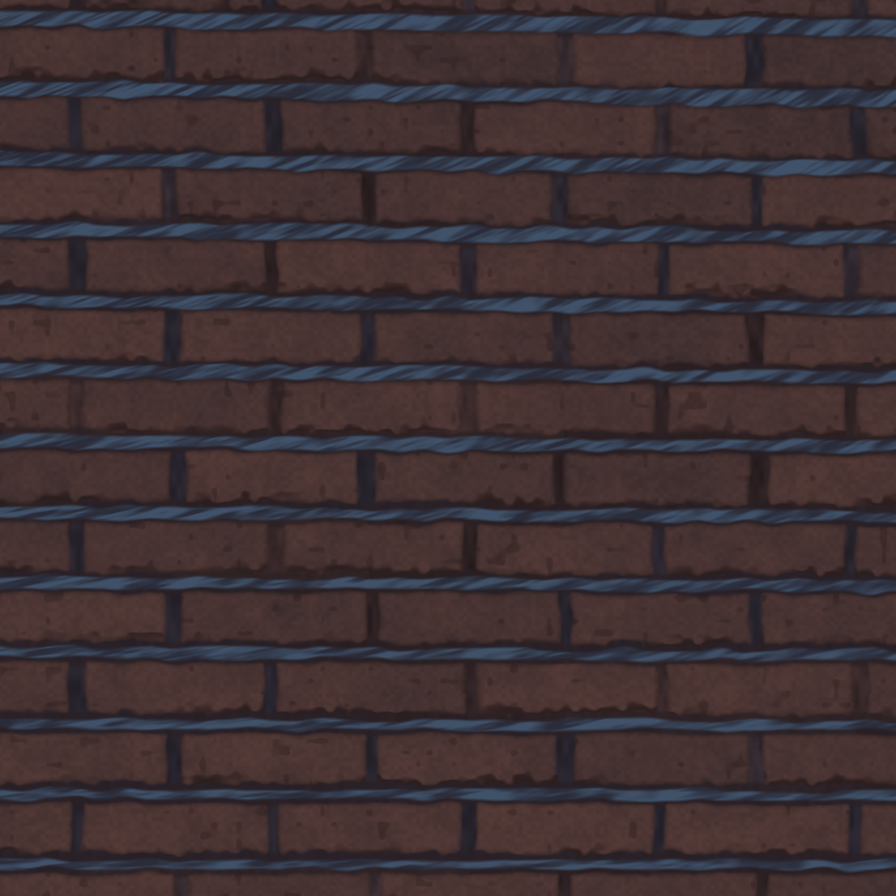
Write a Shadertoy shader that draws this texture.

```glsl
// Dusky brick wall in running bond, with slanted blue bed mortar and dark head joints.

const float ROWS = 12.78;      // courses up the canvas
const float COLUMNS = 4.63;    // bricks across the canvas
const vec2 ORIGIN = vec2(0.091, 0.035);

const vec3 BRICK_DARK  = vec3(0.245, 0.180, 0.183);
const vec3 BRICK_LIGHT = vec3(0.325, 0.225, 0.212);
const vec3 BURNT       = vec3(0.170, 0.115, 0.115);
const vec3 JOINT       = vec3(0.150, 0.135, 0.170);
const vec3 MORTAR_DARK = vec3(0.165, 0.175, 0.230);
const vec3 MORTAR_BLUE = vec3(0.255, 0.330, 0.425);

float hash(vec2 p) {
    return fract(sin(dot(p, vec2(127.1, 311.7))) * 43758.5453);
}

float noise(vec2 p) {
    vec2 i = floor(p), f = fract(p);
    f = f * f * (3.0 - 2.0 * f);
    return mix(mix(hash(i), hash(i + vec2(1, 0)), f.x),
               mix(hash(i + vec2(0, 1)), hash(i + vec2(1, 1)), f.x), f.y);
}

float fbm(vec2 p) {
    float sum = 0.0, gain = 0.5;
    for (int i = 0; i < 4; i++) {
        sum += gain * noise(p);
        p = p * 2.03 + 17.3;
        gain *= 0.5;
    }
    return sum / 0.9375;
}

// Soft step across an edge; positive distances are inside
float cover(float d, float blur) {
    return smoothstep(-blur, blur, d);
}

// Inside distance of a rounded corner from its two edge distances
float roundedInside(vec2 edge, float radius) {
    return min(max(edge.x, edge.y), radius - length(max(radius - edge, 0.0)));
}

vec3 brickColor(vec2 p, vec2 id) {
    float warmth = 0.25 * (1.0 - p.y) * (1.2 - p.x);
    float tone = 0.1 + 0.45 * hash(id + 3.7) + 0.75 * (fbm(p * 32.0) - 0.35) + warmth;
    vec3 col = mix(BRICK_DARK, BRICK_LIGHT, clamp(tone, 0.0, 1.25));
    col *= 0.94 + 0.12 * noise(p * 210.0);
    float pits = smoothstep(0.82, 0.94, noise(p * 75.0 + 9.0));
    return mix(col, BURNT, 0.4 * pits);
}

vec3 jointColor(vec2 p, vec2 id, vec3 brick) {
    vec3 col = mix(JOINT, BURNT, 0.75 * step(0.55, hash(id + 8.1)));
    col = mix(col, brick, 0.45 * smoothstep(0.6, 1.0, hash(id + 5.3)));
    return col * (0.85 + 0.35 * noise(vec2(p.x * 160.0, p.y * 60.0)));
}

// Strands lean more steeply towards the top of the wall
vec3 mortarColor(vec2 p) {
    float across = p.y - mix(0.08, 0.42, p.y) * p.x;
    float strand = 0.65 * noise(vec2(p.x * 24.0, across * 190.0))
                 + 0.35 * noise(vec2(p.x * 55.0, across * 380.0));
    return mix(MORTAR_DARK, MORTAR_BLUE, smoothstep(0.2, 0.75, strand));
}

void mainImage(out vec4 fragColor, in vec2 fragCoord) {
    vec2 p = fragCoord / iResolution.xy;
    float blur = max(0.0022, 1.0 / iResolution.y);

    // Slight perspective tilt and uneven edges
    vec2 wall = p + vec2(0.009 * p.y * (1.0 - p.x), 0.012 * (p.x - 0.5) * p.y);
    wall += 0.005 * (vec2(noise(p * 42.0), noise(p * 36.0 + 40.0)) - 0.5);
    wall -= ORIGIN;

    // Course and nearest head joint
    float v = wall.y * ROWS;
    float row = floor(v);
    float height = v - row;
    float u = wall.x * COLUMNS - 0.5 * mod(row, 2.0);
    vec2 joint = vec2(floor(u + 0.5), row);
    float side = u - joint.x - 0.045 * (hash(joint) - 0.5);
    vec2 id = joint - vec2(side < 0.0 ? 1.0 : 0.0, 0.0);

    // Brick outline with a crumbled lower edge
    float crumbs = noise(p * vec2(95.0, 120.0));
    float halfJoint = mix(0.024, 0.046, hash(joint + 2.4));
    float bottom = height - 0.125 - 0.075 * crumbs;
    float top = 0.88 - 0.025 * noise(p * 60.0 + 5.0) - height;
    vec2 edge = vec2((abs(side) - halfJoint) / COLUMNS, min(bottom, top) / ROWS);
    float brickMask = cover(roundedInside(edge, 0.004), blur);

    // Brick face, scorched in patches along its base
    vec3 brick = brickColor(p, id);
    float patches = smoothstep(0.45, 0.75, noise(p * vec2(14.0, 26.0) + 2.0));
    float scorch = patches * cover(0.13 * crumbs - bottom, 0.05);
    vec3 face = mix(brick, BURNT, 0.8 * scorch);
    face *= 0.86 + 0.14 * smoothstep(0.0, 0.006, min(edge.x, edge.y));

    // Head joints, shadow lines, then the bed mortar
    vec3 gap = jointColor(p, joint, brick);
    float shadow = cover(0.18 - min(height, 1.0 - height), 0.04);
    gap = mix(gap, mix(BURNT, JOINT, 0.45), 0.7 * shadow);
    vec3 col = mix(gap, face, brickMask);

    float bed = abs(v - floor(v + 0.5));
    float slant = noise(vec2(p.x * 22.0 - p.y * 45.0, floor(v + 0.5) * 7.0));
    float halfBed = mix(0.062, 0.108, p.y) + 0.05 * (slant - 0.5);
    float bedMask = cover((halfBed - bed) / ROWS, blur);
    col = mix(col, mortarColor(p), 0.95 * bedMask);

    fragColor = vec4(col, 1.0);
}
```
